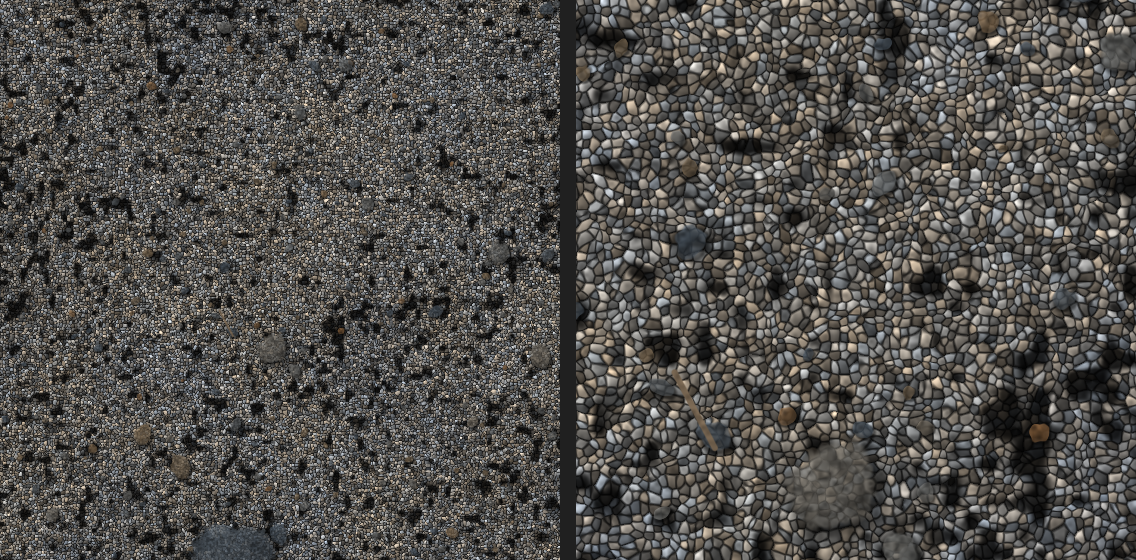
Left: the whole. Right: its middle third, enlarged.
Write a WebGL 2 fragment shader that draws this texture.

```glsl
#version 300 es
precision highp float;
// Dark damp sand with crumbly grains, half-buried pebbles and a dry straw.

#define GRAIN_CELLS 180.0
#define SPECKLE_CELLS 330.0
#define SAND_LEVEL 0.46
#define TONE_SPREAD 0.85
#define GAP_DARKNESS 0.68
#define PIT_DARKNESS 0.78
#define SHADOW 0.55
#define SAND_COVER 0.38
#define LIGHT vec2(-0.6, 0.8)

uniform vec2 u_resolution;
out vec4 fragColor;

vec3 hash3(vec2 p) {
    vec3 q = fract(p.xyx * vec3(0.1031, 0.1030, 0.0973));
    q += dot(q, q.yxz + 33.33);
    return fract((q.xxy + q.yzz) * q.zyx);
}

float noise(vec2 p) {
    vec2 i = floor(p), f = fract(p);
    f = f * f * (3.0 - 2.0 * f);
    vec2 e = vec2(1.0, 0.0);
    return mix(mix(hash3(i).x, hash3(i + e).x, f.x),
               mix(hash3(i + e.yx).x, hash3(i + 1.0).x, f.x), f.y);
}

// Irregular cells: each grain has its own tone, tint and lit side.
vec3 grains(vec2 p) {
    vec2 cell = floor(p), nearestOffset = vec2(0.0);
    vec3 grain = vec3(0.0);
    float nearest = 9.0, second = 9.0;
    for (int y = -1; y <= 1; y++)
    for (int x = -1; x <= 1; x++) {
        vec2 id = cell + vec2(x, y);
        vec3 rnd = hash3(id + 17.0);
        vec2 offset = p - id - 0.1 - 0.8 * rnd.xy;
        float d = length(offset) * (0.8 + 0.4 * rnd.z);
        if (d < nearest) {
            second = nearest;
            nearest = d;
            nearestOffset = offset;
            grain = hash3(id + 71.0);
        } else {
            second = min(second, d);
        }
    }
    float tone = SAND_LEVEL * (1.0 + TONE_SPREAD * (grain.x - 0.5));
    tone *= 1.0 + 0.5 * dot(nearestOffset, LIGHT);
    tone *= 1.0 - GAP_DARKNESS * (1.0 - smoothstep(0.0, 0.36, second - nearest));
    tone += 0.22 * step(0.985, grain.z) * (1.0 - smoothstep(0.2, 0.6, nearest));
    vec3 tint = mix(vec3(0.94, 1.0, 1.07), vec3(1.09, 1.0, 0.89), grain.y);
    return tone * tint;
}

vec3 rockColour(float kind) {
    vec3 c = mix(vec3(0.27, 0.31, 0.35), vec3(0.40, 0.40, 0.39), smoothstep(0.1, 0.55, kind));
    c = mix(c, vec3(0.46, 0.39, 0.30), smoothstep(0.6, 0.8, kind));
    return mix(c, vec3(0.52, 0.37, 0.23), smoothstep(0.9, 0.97, kind));
}

// One rounded stone with a soft shadow and sand clinging to it.
void pebble(inout vec3 col, vec2 p, vec2 centre, float radius, vec3 rnd, float speckle) {
    vec2 q = (p - centre) / radius;
    if (dot(q, q) > 4.0) return;
    float angle = 3.14159 * rnd.x, c = cos(angle), s = sin(angle);
    mat2 turn = mat2(c, -s, s, c);
    vec2 stretch = vec2(1.0, 1.0 + 0.6 * rnd.y);
    float bump = 0.4 * (noise(q * 1.7 + rnd.xy * 40.0) - 0.5);
    float bodyDist = length(turn * q * stretch) + bump - 1.0;
    float shadowDist = length(turn * (q + 0.22 * LIGHT) * stretch) + bump - 1.0;
    col *= 1.0 - SHADOW * (1.0 - smoothstep(-0.1, 0.35, shadowDist));
    float soft = max(0.09, 0.8 / (u_resolution.y * radius));
    float mask = 1.0 - smoothstep(-soft, soft, bodyDist + 0.2 * (speckle - 0.5));
    vec3 rock = rockColour(rnd.z) * (0.7 + 0.65 * speckle) * (1.0 + 0.22 * dot(q, LIGHT));
    col = mix(col, mix(rock, col * 1.25, SAND_COVER), mask);
}

// Pebbles of one size class, scattered on a jittered lattice.
void scatter(inout vec3 col, vec2 p, float cells, float share, vec2 size, float speckle) {
    vec2 cell = floor(p * cells);
    for (int y = -1; y <= 1; y++)
    for (int x = -1; x <= 1; x++) {
        vec2 id = cell + vec2(x, y);
        vec3 place = hash3(id + cells * 3.0);
        if (place.z > share) continue;
        vec3 rnd = hash3(id + cells * 7.0 + 5.0);
        float radius = mix(size.x, size.y, place.z / share);
        pebble(col, p, (id + 0.1 + 0.8 * place.xy) / cells, radius, rnd, speckle);
    }
}

void main() {
    vec2 p = gl_FragCoord.xy / u_resolution.y;
    float speckle = noise(p * SPECKLE_CELLS);

    // Loose sand, with pits between clumps and broad uneven patches
    vec2 warp = vec2(noise(p * 70.0), noise(p * 70.0 + 31.0)) - 0.5;
    vec3 col = grains(p * GRAIN_CELLS + warp) * (0.82 + 0.36 * speckle);
    float patches = noise(p * vec2(3.0, 5.0) + 8.0) + 0.5 * noise(p * 11.0) - 0.75;
    float clumps = 0.6 * noise(p * 95.0 + 3.0) + 0.4 * noise(p * 48.0) + 0.16 * patches;
    col *= 1.0 - PIT_DARKNESS * (1.0 - smoothstep(0.2, 0.44, clumps));
    col *= 1.0 + 0.14 * patches;
    col *= mix(vec3(0.98, 1.0, 1.03), vec3(1.03, 1.0, 0.95), noise(p * 9.0 + 50.0));

    // Stones from gravel to cobble
    scatter(col, p, 42.0, 0.14, vec2(0.003, 0.007), speckle);
    scatter(col, p, 14.0, 0.22, vec2(0.008, 0.014), speckle);
    scatter(col, p, 5.0, 0.38, vec2(0.016, 0.029), speckle);
    pebble(col, p, vec2(0.423, 0.012), 0.073, vec3(0.0, 0.7, 0.2), speckle);

    // Dry straw
    vec2 root = vec2(0.392, 0.445), stem = vec2(0.024, -0.045);
    float along = clamp(dot(p - root, stem) / dot(stem, stem), 0.0, 1.0);
    float straw = length(p - root - stem * along) - 0.0018;
    float pixel = 1.0 / u_resolution.y;
    vec3 strawColour = vec3(0.47, 0.40, 0.32) * (0.8 + 0.3 * speckle);
    col = mix(col, strawColour, 1.0 - smoothstep(-pixel, pixel, straw));

    fragColor = vec4(clamp(col, 0.0, 1.0), 1.0);
}
```
